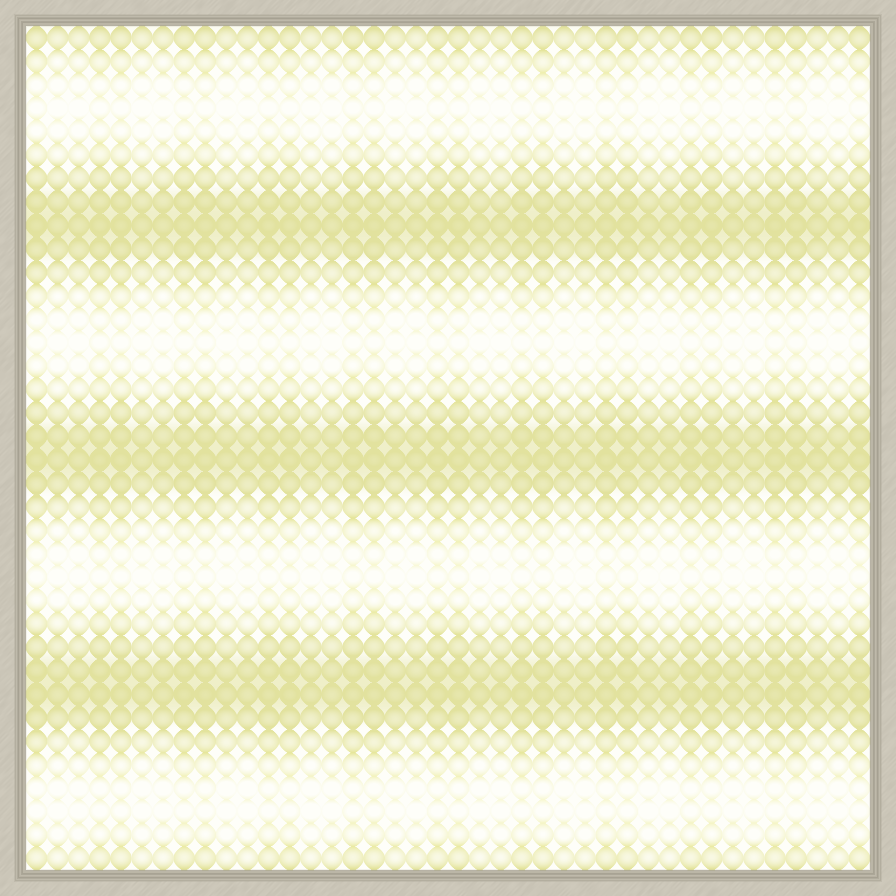
A WebGL 1 fragment shader for this pattern:

```glsl
precision highp float;
// A framed panel of upright ovals chained tip to tip in cream and khaki. Wide
// horizontal waves set the tone; each oval has a pale heart and dark tips, with
// white diamonds in the gaps. A brushed beige moulding runs round the edge.

uniform vec2 u_resolution;

const float PI = 3.14159265;
const float FRAME = 0.029;

float hash(vec2 p) {
    return fract(sin(dot(p, vec2(127.1, 311.7))) * 43758.5453);
}

float noise(vec2 p) {
    vec2 i = floor(p), f = fract(p);
    f = f * f * (3.0 - 2.0 * f);
    return mix(mix(hash(i), hash(i + vec2(1.0, 0.0)), f.x),
               mix(hash(i + vec2(0.0, 1.0)), hash(i + 1.0), f.x), f.y);
}

// Tone of the panel: 0 is white, 1 is khaki.
float panelTone(vec2 p, float band, float pixel) {
    vec2 cell = p * vec2(40.0, 36.0);
    vec2 id = floor(cell), f = fract(cell);
    float blur = 30.0 * pixel;
    float contrast = 0.55 + 1.6 * band * (1.0 - band);

    // Ovals: dark where they meet, paler in the heart
    float halfWidth = 0.1 + 0.42 * pow(max(sin(PI * f.y), 0.0), 0.8);
    float oval = 1.0 - smoothstep(-blur, blur, abs(f.x - 0.5) - halfWidth);
    float tips = abs(f.y - 0.5) * 2.0;
    float heart = sin(PI * f.x) * (1.0 - tips * tips);
    float sides = abs(f.x - 0.5) * 2.0;
    float body = band + contrast * (0.55 * tips * tips - 0.32 * heart
        + 0.12 * sides * sides + 0.02);

    // Slight changes from column to column, in groups of four
    float group = cos(2.0 * PI * (id.x + 0.5) / 4.0);
    body += contrast * 0.1 * group + 0.05 * (hash(id) - 0.5);

    // Diamonds stay white except in the darkest part of the wave
    float gap = 0.55 * smoothstep(0.7, 1.0, band);
    return clamp(mix(gap, body, oval), 0.0, 1.0);
}

// Moulding: flat brushed rim, then fine dark and light grooves.
vec3 moulding(vec2 p, float edge, float pixel) {
    float grain = noise(vec2(p.x + p.y, p.x - p.y) * vec2(60.0, 380.0));
    vec3 rim = vec3(0.795, 0.775, 0.72) + 0.035 * (grain - 0.5);
    float wave = 0.5 + 0.5 * cos(2.0 * PI * (edge - 0.0205) / 0.0042);
    vec3 grooves = mix(vec3(0.75, 0.73, 0.67), vec3(0.65, 0.63, 0.57), wave);
    return mix(rim, grooves, smoothstep(-pixel, pixel, edge - 0.0165));
}

void main() {
    vec2 p = gl_FragCoord.xy / u_resolution;
    float pixel = 1.0 / min(u_resolution.x, u_resolution.y);
    vec2 border = min(p, 1.0 - p);
    float edge = min(border.x, border.y);

    // Broad waves of tone down the panel
    float band = 0.5 + 0.48 * cos(2.0 * PI * (0.75 - p.y) / 0.2585);
    float tone = panelTone((p - FRAME) / (1.0 - 2.0 * FRAME), band, pixel);
    vec3 color = mix(vec3(0.995, 0.995, 0.975), vec3(0.885, 0.885, 0.62), tone);

    // Tints turn a clearer yellow where the wave is palest
    color += vec3(0.05, 0.05, -0.05) * tone * (1.0 - band) * (1.0 - band);

    float inside = smoothstep(-pixel, pixel, edge - FRAME);
    color = mix(moulding(p, edge, pixel), color, inside);
    gl_FragColor = vec4(clamp(color, 0.0, 1.0), 1.0);
}
```
